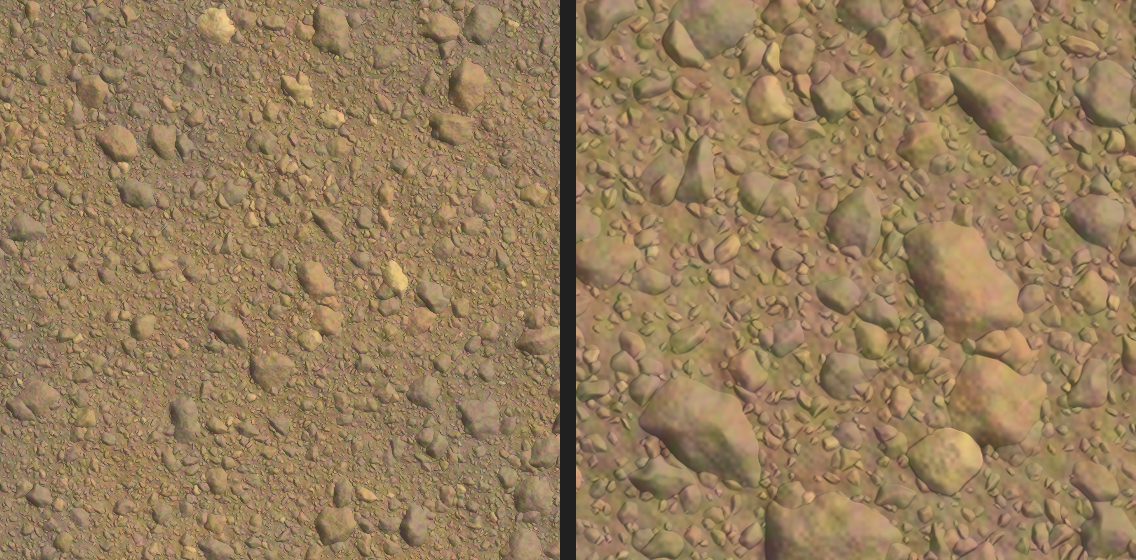
Left: the whole. Right: its middle third, enlarged.
This texture is drawn by a Shadertoy shader. Its source:

```glsl
// Sunlit dry ground: angular, half-buried ochre stones in fine brown grit.

const float TAU = 6.2831853;
const vec3 SOIL_GREY = vec3(0.555, 0.475, 0.372);
const vec3 SOIL_WARM = vec3(0.615, 0.505, 0.358);
const vec3 STONE_GREY = vec3(0.590, 0.510, 0.405);
const vec3 STONE_OCHRE = vec3(0.690, 0.555, 0.380);
const vec3 STONE_PALE = vec3(0.830, 0.700, 0.480);
const vec3 SUN = vec3(0.547, 0.410, 0.729);

vec3 hash3(vec2 cell, float seed) {
    vec3 q = fract((cell.xyx + seed * 17.37) * vec3(0.1031, 0.1030, 0.0973));
    q += dot(q, q.yxz + 33.33);
    return fract((q.xxy + q.yzz) * q.zyx);
}

float valueNoise(vec2 p, float seed) {
    vec2 c = floor(p), f = fract(p);
    f = f * f * (3.0 - 2.0 * f);
    float low = mix(hash3(c, seed).x, hash3(c + vec2(1, 0), seed).x, f.x);
    float high = mix(hash3(c + vec2(0, 1), seed).x, hash3(c + vec2(1, 1), seed).x, f.x);
    return mix(low, high, f.y);
}

// Sum of octaves whose height shrinks as their frequency grows.
float roughness(vec2 p, float freq, float height, int octaves, float seed) {
    float sum = 0.0;
    for (int i = 0; i < octaves; i++) {
        sum += height * (valueNoise(p * freq, seed + float(i)) - 0.5);
        freq *= 2.07;
        height *= 0.52;
    }
    return sum;
}

float smoothMin(float a, float b, float k) {
    float h = max(k - abs(a - b), 0.0) / k;
    return min(a, b) - 0.25 * h * h * k;
}

// Height of a worn, faceted stone: a tilted cap cut by sloping sides.
float stoneHeight(vec2 q, float radius, vec3 rnd) {
    float turn = TAU * rnd.x, s = sin(turn), c = cos(turn);
    q = mat2(c, -s, s, c) * q;
    q.y *= mix(1.0, 1.65, rnd.y);
    float h = 0.42 * radius + dot(q, 0.7 * (rnd.yz - 0.5));
    for (int i = 0; i < 6; i++) {
        vec2 k = fract(rnd.yz * (7.3 + 3.7 * float(i)));
        float a = TAU * (float(i) + 0.7 * k.x) / 6.0;
        float side = radius * mix(0.7, 1.0, k.y) - dot(q, vec2(cos(a), sin(a)));
        h = smoothMin(h, side * mix(0.6, 1.4, k.x), 0.22 * radius);
    }
    return h - 0.12 * radius * rnd.z;
}

// Scattered stones of one size class: x is height, y is a random tint.
vec2 stoneLayer(vec2 p, float freq, float density, float seed) {
    vec2 g = p * freq, cell = floor(g), best = vec2(-1.0, 0.0);
    for (int j = -1; j <= 1; j++)
    for (int i = -1; i <= 1; i++) {
        vec2 c = cell + vec2(i, j);
        vec3 place = hash3(c, seed);
        vec2 q = g - c - 0.15 - 0.7 * place.xy;
        if (place.z > density || dot(q, q) > 0.6) continue;
        vec3 rnd = hash3(c, seed + 5.3);
        float radius = mix(0.24, 0.56, place.z / density);
        float h = stoneHeight(q, radius, rnd);
        if (h > best.x) best = vec2(h, fract(rnd.x * 13.7 + rnd.z * 5.1));
    }
    return vec2(best.x / freq, best.y);
}

// Ground surface: x height, y stone tint, z stone coverage.
vec3 terrain(vec2 p) {
    float ground = roughness(p, 9.0, 0.012, 3, 2.0);
    vec2 warp = vec2(valueNoise(p * 70.0, 31.0), valueNoise(p * 70.0, 37.0)) - 0.5;
    vec2 bent = p + 0.005 * warp;
    vec3 surface = vec3(0.0);
    float freq = 11.0;
    for (int i = 0; i < 5; i++) {
        float level = float(i);
        vec2 stone = stoneLayer(bent, freq, 0.42 + 0.1 * level, 11.0 + level);
        float cover = smoothstep(-0.0008, 0.0012, stone.x - surface.x);
        surface.yz = mix(surface.yz, vec2(stone.y, 1.0 - 0.12 * level), cover);
        surface.x = max(surface.x, stone.x);
        freq *= 1.75;
    }
    surface.x += ground + roughness(p, 75.0, 0.0024, 3, 51.0);
    return surface;
}

// Sunlight relative to flat ground, with a soft cast shadow.
float sunlight(vec2 p, float height) {
    float e = 0.0014;
    vec2 slope = vec2(terrain(p + vec2(e, 0)).x, terrain(p + vec2(0, e)).x) - height;
    float lit = max(dot(normalize(vec3(-slope / e, 1.0)), SUN), 0.0) / SUN.z;
    float blocker = terrain(p + 0.016 * SUN.xy).x - height;
    return mix(1.0, lit, 0.44) * (1.0 - 0.22 * smoothstep(0.003, 0.014, blocker));
}

vec3 groundColor(vec2 p, vec3 surface) {
    float patches = 0.5 + roughness(p, 4.0, 0.9, 4, 71.0);
    vec3 soil = mix(SOIL_GREY, SOIL_WARM, smoothstep(0.2, 0.8, patches));
    float ochre = smoothstep(0.25, 0.95, 0.7 * surface.y + 0.3 * patches);
    vec3 stone = mix(STONE_GREY, STONE_OCHRE, ochre);
    stone = mix(stone, STONE_PALE, 0.8 * smoothstep(0.92, 0.97, surface.y));
    return mix(soil, stone, 0.8 * surface.z);
}

void mainImage(out vec4 fragColor, in vec2 fragCoord) {
    vec2 p = fragCoord / iResolution.y;
    vec3 surface = terrain(p);
    vec3 color = groundColor(p, surface) * sunlight(p, surface.x);

    // Fine mineral speckle in brightness and in red-green and blue hue.
    float grain = roughness(p, 150.0, 0.09, 2, 83.0);
    float redGreen = roughness(p, 120.0, 0.11, 2, 91.0);
    float blue = roughness(p, 110.0, 0.09, 2, 97.0);
    color *= 1.03 + grain;
    color += redGreen * vec3(0.45, -0.45, 0.3) + blue * vec3(0.0, 0.0, 0.8);
    fragColor = vec4(clamp(color, 0.0, 1.0), 1.0);
}
```
